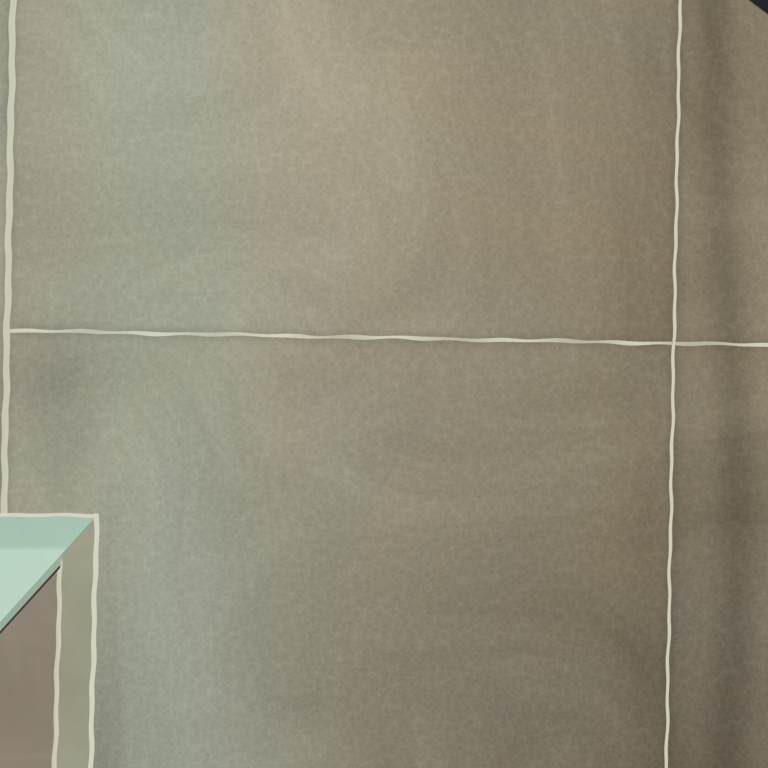
Give the GLSL for this texture, as a three.js fragment shader.

```glsl
// Large taupe stone wall tiles with thin pale grout and a mint ledge in the lower left corner.
varying vec2 vUv;

vec2 hash2(vec2 p) {
  vec3 q = fract(p.xyx * vec3(0.1031, 0.1030, 0.0973));
  q += dot(q, q.yzx + 33.33);
  return fract((q.xx + q.yz) * q.zy);
}

// Distance to the nearest scattered cell point
float cellular(vec2 p) {
  vec2 cell = floor(p);
  float nearest = 2.0;
  for (int j = -1; j <= 1; j++) {
    for (int i = -1; i <= 1; i++) {
      vec2 c = cell + vec2(float(i), float(j));
      nearest = min(nearest, length(c + hash2(c) - p));
    }
  }
  return nearest;
}

// Layered, rotated and warped sines, roughly -1 to 1
float clouds(vec2 p) {
  float sum = 0.0, amp = 0.5;
  for (int i = 0; i < 7; i++) {
    p = mat2(0.8, 0.6, -0.6, 0.8) * p * 1.75 + 2.3;
    p += 0.7 * sin(p.yx * 1.3);
    sum += amp * sin(p.x) * sin(p.y);
    amp *= 0.68;
  }
  return sum;
}

float stroke(float d, float halfWidth) {
  return 1.0 - smoothstep(halfWidth - 0.001, halfWidth + 0.0012, abs(d));
}

float band(float x, float center, float width) {
  float t = (x - center) / width;
  return exp(-t * t);
}

vec3 stone(vec2 p, vec2 tile) {
  vec2 q = p + hash2(tile + 7.0) * 3.0;
  float mottle = clouds(q * 4.0);
  float grain = cellular(q * 95.0) + cellular(q * 210.0) - 0.95;
  vec3 color = mix(vec3(0.61, 0.60, 0.53), vec3(0.53, 0.49, 0.41), smoothstep(0.1, 1.0, p.x));

  // Broad light, cool sheen on the left and shade at the edges
  color += vec3(0.055, 0.050, 0.040) * band(length(p - vec2(0.48, 0.86)), 0.0, 0.42);
  color += vec3(-0.015, 0.012, 0.022) * band(p.x, 0.2, 0.12);
  color *= 1.0 - 0.13 * smoothstep(0.62, 0.0, p.y) * smoothstep(0.15, 0.85, p.x);
  color *= 1.0 - 0.16 * band(p.x, 0.945 + 0.015 * sin(p.y * 5.0), 0.028);
  color *= 1.0 - 0.07 * band(p.x, 0.855, 0.05);
  color *= 1.0 - 0.11 * band(length((p - vec2(0.07, 0.48)) * vec2(1.0, 0.7)), 0.0, 0.06);
  color *= 1.0 - 0.10 * band(p.x, 0.13, 0.03) * smoothstep(0.3, 0.0, p.y);

  color += vec3(0.040, 0.041, 0.039) * mottle;
  color += vec3(0.014, 0.002, -0.010) * clouds(q.yx * 3.0 + 5.0);
  return color + 0.035 * grain;
}

void main() {
  vec2 p = vUv;
  float wobble = 0.0006 * (sin(p.y * 47.0 + p.x * 31.0) + sin(p.y * 113.0 - p.x * 89.0));

  // Slightly skewed tile grid
  vec2 size = vec2(0.8685, 0.65);
  vec2 grid = vec2(p.x + 0.001 - 0.018 * p.y, p.y - 0.570 + 0.0195 * p.x) / size;
  vec2 tile = floor(grid);
  vec2 joint = (fract(grid + 0.5) - 0.5) * size + wobble;
  vec3 color = stone(p, tile);

  // Worn grout, heavier on the left joint
  vec3 groutColor = vec3(0.85, 0.85, 0.77);
  float wear = 0.85 + 0.15 * sin(p.x * 41.0 + 2.0 * sin(p.y * 33.0));
  float left = 1.0 - step(0.5, grid.x);
  color *= 1.0 - 0.09 * max(band(joint.x, 0.0, 0.009), band(joint.y, 0.0, 0.008));
  float vertical = stroke(joint.x, mix(0.0021, 0.0042, left)) * mix(0.9, 0.78, left);
  float horizontal = stroke(joint.y, 0.0022 + 0.0005 * sin(p.x * 71.0)) * wear * 0.9;
  horizontal *= step(0.0, grid.x);
  color = mix(color, groutColor, max(vertical, horizontal));

  // Ledge: boxed front and side with a mint top
  float outer = p.x - 0.118 - 0.024 * p.y;
  float inner = p.x - 0.071 - 0.028 * p.y;
  float rim = p.y - 0.190 - 1.103 * p.x;
  float inLedge = smoothstep(0.001, -0.001, max(outer, p.y - 0.329));
  float grit = 0.022 * clouds(p * 9.0);
  vec3 front = vec3(0.54, 0.50, 0.44) + grit + 0.06 * p.y;
  vec3 side = vec3(0.60, 0.60, 0.52) + grit;
  vec3 ledge = mix(front, side, smoothstep(-0.001, 0.001, inner));
  ledge = mix(ledge, groutColor, stroke(inner + wobble, 0.003) * smoothstep(0.28, 0.26, p.y) * 0.8);

  float face = smoothstep(0.001, -0.001, inner);
  ledge = mix(ledge, vec3(0.60, 0.68, 0.61), smoothstep(-0.014, -0.010, rim) * face);
  ledge = mix(ledge, vec3(0.31, 0.25, 0.23), stroke(rim + 0.014, 0.0018) * face);
  vec3 mint = mix(vec3(0.73, 0.83, 0.76), vec3(0.65, 0.76, 0.69), smoothstep(0.282, 0.290, p.y));
  ledge = mix(ledge, mint + 0.5 * grit, smoothstep(-0.001, 0.001, rim));
  color = mix(color, ledge, inLedge);

  // Pale sealant along the ledge outline
  float side0 = stroke(outer + wobble, 0.0032) * smoothstep(0.333, 0.330, p.y);
  float top0 = stroke(p.y - 0.329 + wobble, 0.0022) * smoothstep(0.002, -0.002, outer);
  color = mix(color, groutColor, max(side0, top0) * 0.9);

  // Dark fitting in the upper right corner
  float corner = p.y - 1.0 + 0.75 * (p.x - 0.975);
  color = mix(color, vec3(0.15, 0.15, 0.16), smoothstep(-0.002, 0.002, corner));
  gl_FragColor = vec4(color, 1.0);
}
```
